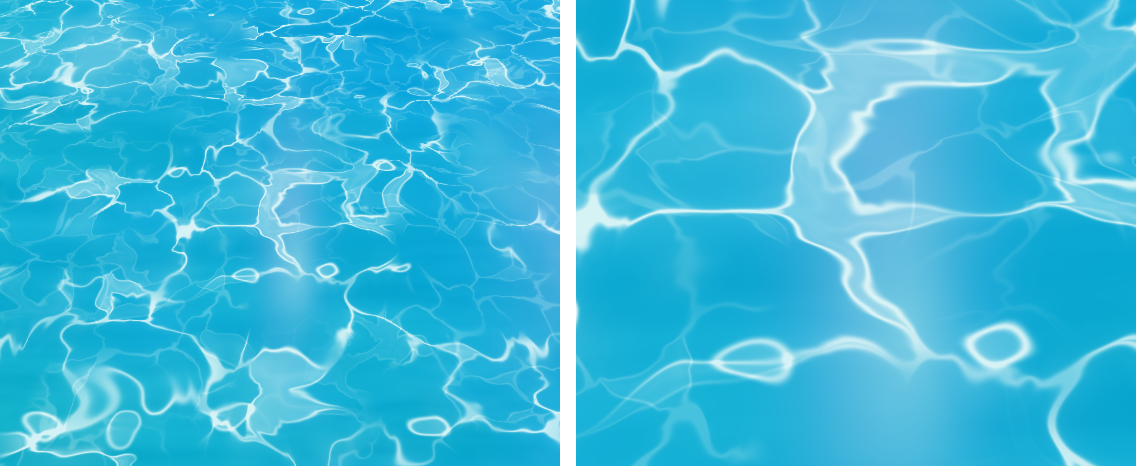
Left, the full canvas; right, a detail of the centre.
This texture is drawn by a Shadertoy shader. Its source:

```glsl
// Sunlit swimming pool water: a receding net of white caustics over turquoise, with soft hazy reflections.

const vec3 TEAL     = vec3(0.055, 0.685, 0.790);
const vec3 BLUE     = vec3(0.045, 0.655, 0.870);
const vec3 PALE     = vec3(0.480, 0.810, 0.890);
const vec3 LAVENDER = vec3(0.420, 0.700, 0.880);
const vec3 LIGHT    = vec3(0.880, 0.965, 0.970);

const float HORIZON    = 1.8;    // height where the water plane would vanish
const float NET_SCALE  = 8.5;    // caustic cells per plane unit
const float LINE_WIDTH = 0.026;  // in cells
const float FOLD_WIDTH = 0.17;   // widest translucent fold, in cells
const float ROUNDING   = 22.0;   // higher gives sharper junctions

vec2 hash2(vec2 p) {
    vec3 q = fract(vec3(p.xyx) * vec3(0.1031, 0.1030, 0.0973));
    q += dot(q, q.yzx + 33.33);
    return fract((q.xx + q.yz) * q.zy);
}

float noise(vec2 p) {
    vec2 i = floor(p), f = fract(p);
    f = f * f * f * (f * (f * 6.0 - 15.0) + 10.0);
    vec2 e = vec2(0.0, 1.0);
    return mix(mix(hash2(i).x, hash2(i + e.yx).x, f.x),
               mix(hash2(i + e.xy).x, hash2(i + e.yy).x, f.x), f.y);
}

float fbm(vec2 p) {
    return 0.55 * noise(p) + 0.3 * noise(p * 2.1 + 7.3) + 0.15 * noise(p * 4.3 + 3.1);
}

vec2 noise2(vec2 p) {
    return vec2(noise(p), noise(p + vec2(41.7, 17.3))) - 0.5;
}

// Bends the plane so that straight cell borders become wandering threads.
vec2 ripple(vec2 p) {
    p += 0.75 * noise2(p * 1.2);
    p += 0.32 * noise2(p * 2.9 + 11.0);
    return p + 0.10 * noise2(p * 7.0 + 5.0);
}

// Distance to the nearest Voronoi border, with filleted junctions.
float borderDistance(vec2 p) {
    vec2 cell = floor(p), f = fract(p), nearCell = vec2(0.0), nearSeed = vec2(0.0);
    float best = 9.0;
    for (int y = -1; y <= 1; y++)
    for (int x = -1; x <= 1; x++) {
        vec2 g = vec2(x, y);
        vec2 r = g + 0.1 + 0.8 * hash2(cell + g) - f;
        float d = dot(r, r);
        if (d < best) { best = d; nearSeed = r; nearCell = g; }
    }
    float sum = 1e-6;
    for (int y = -2; y <= 2; y++)
    for (int x = -2; x <= 2; x++) {
        if (x == 0 && y == 0) continue;
        vec2 g = nearCell + vec2(x, y);
        vec2 r = g + 0.1 + 0.8 * hash2(cell + g) - f;
        sum += exp(-ROUNDING * dot(0.5 * (nearSeed + r), normalize(r - nearSeed)));
    }
    return max(-log(sum) / ROUNDING, 0.0);
}

float gauss(float x) { return exp(-x * x); }

// Bright threads that open here and there into thin, outlined folds.
float caustics(vec2 p) {
    float d = borderDistance(ripple(p));
    float width = max(LINE_WIDTH, 0.65 * min(fwidth(d), 0.12));
    float fold = FOLD_WIDTH * smoothstep(0.56, 0.88, noise(p * 1.4 + 23.0));
    float presence = smoothstep(0.24, 0.58, noise(p * 0.95 + 61.0));
    float strength = 0.38 + 0.62 * noise(p * 2.3 + 87.0);
    float thread = gauss((d - fold) / width);
    float film = smoothstep(0.0, 0.06, fold) * (1.0 - smoothstep(fold - 0.02, fold + 0.02, d));
    float glow = 0.16 * exp(-d / 0.09);
    return presence * (strength * thread + 0.30 * film + glow);
}

// Sparse small closed loops of light, one at most in each grid cell.
float loops(vec2 p) {
    p += 0.22 * noise2(p * 3.0 + 31.0);
    vec2 id = floor(p), rnd = hash2(id + 113.0);
    vec2 r = (fract(p) - mix(vec2(0.35), vec2(0.65), rnd)) * vec2(1.0, 1.35);
    float radius = 0.06 + 0.13 * hash2(id + 57.0).x;
    float d = length(r) - radius;
    float ring = gauss(d / 0.028) + 0.35 * (1.0 - smoothstep(-0.02, 0.02, d));
    return ring * step(0.76, hash2(id + 29.0).y) * (0.4 + 0.5 * rnd.x);
}

float blob(vec2 p, vec2 center, vec2 radius) {
    vec2 q = (p - center) / radius;
    return exp(-dot(q, q));
}

void mainImage(out vec4 fragColor, in vec2 fragCoord) {
    vec2 uv = fragCoord / iResolution.y;
    float depth = 1.0 / (HORIZON - uv.y);
    vec2 plane = NET_SCALE * depth * vec2(uv.x - 0.6, HORIZON);

    // Water body: teal at lower left, bluer to the right and far away
    float drift = fbm(uv * vec2(2.0, 3.0) + 4.0) - 0.5;
    float blueness = smoothstep(0.0, 1.0, 0.12 + 0.50 * uv.x + 0.34 * uv.y + 0.8 * drift);
    vec3 color = mix(TEAL, BLUE, blueness);

    // Level streaks and broad pale veils
    float streak = fbm(vec2(uv.x * 2.2, uv.y * 17.0 + 1.5 * drift)) - 0.5;
    color += vec3(0.10, 0.08, 0.06) * streak;
    color = mix(color, PALE, 0.34 * smoothstep(0.52, 0.85, fbm(plane * 0.55 + 9.0)));

    // Hazy reflections
    float wisp = 0.6 + 0.8 * fbm(uv * vec2(9.0, 5.0));
    color = mix(color, PALE, 0.42 * wisp * blob(uv, vec2(0.20, 0.88), vec2(0.28, 0.06)));
    color = mix(color, LAVENDER, 0.70 * wisp * blob(uv, vec2(0.62, 0.52), vec2(0.065, 0.26)));
    color = mix(color, PALE, 0.75 * wisp * blob(uv, vec2(0.635, 0.42), vec2(0.04, 0.10)));
    color = mix(color, LAVENDER, 0.60 * wisp * blob(uv, vec2(1.18, 0.52), vec2(0.12, 0.30)));

    // Faint deep net, then the main net and loops
    float deep = 0.24 * caustics(plane * 1.45 + 37.0);
    float bright = caustics(plane) + loops(plane * 0.95 + 5.0);
    color = mix(color, LIGHT, clamp(deep + 0.88 * bright, 0.0, 0.94));

    fragColor = vec4(clamp(color, 0.0, 1.0), 1.0);
}
```
